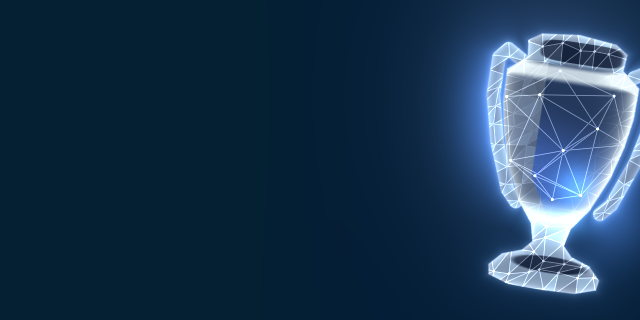
Give the GLSL for this background, as a Shadertoy shader.

```glsl
// A tilted, glowing wireframe cup on a navy field, lit from the right.
// A mirrored profile polygon and two handle strokes give the silhouette;
// a jittered triangle grid and linked nodes give facets and fine wires.

const vec3 NAVY = vec3(0.014, 0.125, 0.196);
const vec3 HAZE = vec3(0.115, 0.115, 0.145);
const vec3 HALO = vec3(0.13, 0.20, 0.35);
const vec3 GLOW = vec3(0.09, 0.14, 0.24);
const vec3 DARK = vec3(0.05, 0.10, 0.20);
const vec3 SLATE = vec3(0.14, 0.22, 0.36);
const vec3 BLUE = vec3(0.25, 0.39, 0.70);
const vec3 CYAN = vec3(0.30, 0.66, 0.92);
const vec3 STEEL = vec3(0.45, 0.52, 0.62);
const vec3 ICE = vec3(0.62, 0.75, 0.87);
const vec3 WHITE = vec3(0.93, 0.98, 1.0);
const vec2 FOOT = vec2(1.698, 0.141);   // base centre, in canvas heights
const vec2 AXIS = vec2(0.151, 0.9885);  // direction of the cup's stem
const float CUP_SCALE = 3.84;           // cup units per canvas height
const float MESH_CELL = 0.21;
const float HANDLE_RADIUS = 0.08;
const float LINK_REACH = 0.95;

const vec2 PROFILE[17] = vec2[17](
    vec2(0.0, -0.18), vec2(0.40, -0.17), vec2(0.65, -0.09), vec2(0.67, 0.03),
    vec2(0.53, 0.18), vec2(0.30, 0.26), vec2(0.19, 0.38), vec2(0.24, 0.59),
    vec2(0.43, 0.84), vec2(0.62, 1.26), vec2(0.73, 1.65), vec2(0.79, 2.0),
    vec2(0.80, 2.38), vec2(0.58, 2.56), vec2(0.60, 2.76), vec2(0.45, 2.86),
    vec2(0.0, 2.91));
const vec2 HANDLE[7] = vec2[7](
    vec2(0.62, 2.50), vec2(0.82, 2.62), vec2(0.92, 2.50), vec2(0.92, 2.05),
    vec2(0.79, 1.50), vec2(0.58, 0.95), vec2(0.46, 0.82));
const vec2 NODES[11] = vec2[11](
    vec2(-0.37, 2.13), vec2(0.515, 2.25), vec2(0.38, 1.83), vec2(0.01, 1.51),
    vec2(-0.28, 1.16), vec2(-0.03, 0.91), vec2(0.30, 1.01), vec2(-0.76, 2.05),
    vec2(-0.60, 1.30), vec2(-0.17, 2.45), vec2(0.74, 1.69));

float hash(vec2 p) { return fract(sin(dot(p, vec2(127.1, 311.7))) * 43758.5); }

float segment(vec2 p, vec2 a, vec2 b) {
    vec2 ap = p - a, ab = b - a;
    return length(ap - ab * clamp(dot(ap, ab) / dot(ab, ab), 0.0, 1.0));
}

float side(vec2 p, vec2 a, vec2 b) {
    return (b.x - a.x) * (p.y - a.y) - (b.y - a.y) * (p.x - a.x);
}

bool inTriangle(vec2 p, vec2 a, vec2 b, vec2 c) {
    return side(p, a, b) >= 0.0 && side(p, b, c) >= 0.0 && side(p, c, a) >= 0.0;
}

vec2 gridVertex(vec2 id) { return id + 0.55 * (vec2(hash(id), hash(id + 37.0)) - 0.5); }

float spot(vec2 p, vec2 centre, vec2 radius) {
    vec2 d = (p - centre) / radius;
    return exp(-dot(d, d));
}

// Signed distance to the mirrored profile
float cupBody(vec2 p) {
    p.x = abs(p.x);
    float d = 9.0, s = 1.0;
    for (int i = 0; i < 16; i++) {
        vec2 a = PROFILE[i], b = PROFILE[i + 1];
        d = min(d, segment(p, a, b));
        if ((a.y > p.y) != (b.y > p.y) &&
            p.x < a.x + (b.x - a.x) * (p.y - a.y) / (b.y - a.y)) s = -s;
    }
    return d * s;
}

float cupHandles(vec2 p) {
    p.x = abs(p.x) - 0.10 * step(0.0, p.x);
    float d = 9.0;
    for (int i = 0; i < 6; i++) d = min(d, segment(p, HANDLE[i], HANDLE[i + 1]));
    return d - HANDLE_RADIUS;
}

// Wire distance, vertex distance and facet shade of the triangle grid
vec3 mesh(vec2 p) {
    p /= MESH_CELL;
    vec3 m = vec3(9.0, 9.0, 0.5);
    for (int k = 0; k < 9; k++) {
        vec2 id = floor(p) + vec2(k % 3 - 1, k / 3 - 1);
        vec2 a = gridVertex(id), b = gridVertex(id + vec2(1, 0));
        vec2 c = gridVertex(id + vec2(0, 1)), d = gridVertex(id + 1.0);
        m.x = min(m.x, min(segment(p, a, d), min(segment(p, a, b), segment(p, a, c))));
        m.y = min(m.y, length(p - a));
        if (inTriangle(p, a, b, d)) m.z = hash(id + 5.3);
        if (inTriangle(p, a, d, c)) m.z = hash(id + 9.7);
    }
    return m * vec3(MESH_CELL, MESH_CELL, 1.0);
}

void mainImage(out vec4 fragColor, in vec2 fragCoord) {
    vec2 p = fragCoord / iResolution.y;
    p.x += 2.0 - iResolution.x / iResolution.y;
    float px = CUP_SCALE / iResolution.y;
    vec2 r = (p - FOOT) * CUP_SCALE;
    vec2 q = vec2(dot(r, vec2(AXIS.y, -AXIS.x)), dot(r, AXIS));
    float body = cupBody(q), handles = cupHandles(q), outer = max(min(body, handles), 0.0);

    // Navy field, wide haze, side glows and a halo hugging the cup
    float lit = (0.25 + 0.75 * smoothstep(0.0, 1.4, q.y)) * (1.0 - 0.6 * smoothstep(2.3, 2.9, q.y));
    vec3 col = NAVY + vec3(0.0, -0.012, 0.014) * smoothstep(0.7, 1.2, p.x);
    col += HAZE * spot(p, vec2(1.72, 0.70), vec2(0.40, 0.52)) + HALO * lit * exp(-5.0 * outer);
    col += GLOW * (spot(p, vec2(1.53, 0.64), vec2(0.12, 0.22)) + spot(p, vec2(1.92, 0.30), vec2(0.12, 0.13)));
    col += 0.22 * ICE * exp(-25.0 * outer);

    vec3 m = mesh(q);
    float wire = 1.0 - smoothstep(0.0, px, m.x);
    float dots = 1.0 - smoothstep(0.01, 0.01 + px, m.y);

    // Handles
    vec3 metal = mix(STEEL, ICE, m.z) + 0.28 * wire + 0.3 * exp(-30.0 * abs(handles));
    col = mix(col, metal, 0.85 * (1.0 - smoothstep(-px, px, handles)));

    // Bowl: slate to blue glass with a grey left facet and a cyan gleam
    vec3 glass = mix(BLUE, SLATE, smoothstep(1.1, 2.1, q.y + 0.2 * q.x));
    float grey = 1.0 - smoothstep(-px, px, q.x + 0.32 - 0.55 * max(1.16 - q.y, 0.0));
    glass = mix(glass, STEEL * (0.72 + 0.35 * m.z), 0.85 * grey);
    glass += 0.5 * CYAN * spot(q, vec2(0.25, 1.08), vec2(0.26));
    float links = 9.0, stars = 9.0;
    for (int i = 0; i < 11; i++) {
        stars = min(stars, length(q - NODES[i]));
        for (int j = i + 1; j < 11; j++)
            if (distance(NODES[i], NODES[j]) < LINK_REACH)
                links = min(links, segment(q, NODES[i], NODES[j]));
    }
    glass += 0.3 * (1.0 - smoothstep(0.0, px, links)) + 0.7 * (1.0 - smoothstep(0.012, 0.012 + px, stars));
    float depth = max(-body, 0.0), right = smoothstep(-0.2, 0.4, q.x);
    float edge = exp(-depth * mix(13.0, 9.0, right)) * mix(0.7, 1.25, right);
    float floorGlow = 1.0 - smoothstep(0.62, 0.95, q.y);
    float band = 1.0 - smoothstep(0.04, 0.13, abs(q.y - 2.42));
    glass = mix(glass, WHITE, clamp(edge + floorGlow + 0.8 * band, 0.0, 1.0));
    glass += 0.2 * wire * exp(-7.0 * depth);

    // Collar, stem and foot: pale facets around dark openings
    vec3 pale = mix(STEEL, ICE, m.z);
    vec2 mouth = (q - vec2(0.06, 2.69)) / vec2(0.50, 0.13);
    vec2 ring = (q - vec2(0.05, 0.13)) / vec2(0.46, 0.10);
    float opening = 1.0 - smoothstep(0.85, 1.1, min(length(mouth * mouth), length(ring)));
    pale = mix(pale, DARK + 0.12 * m.z, 0.92 * opening);
    pale += 0.28 * wire + 0.35 * dots + 0.3 * exp(-25.0 * depth);
    pale += 0.3 * ICE * exp(-30.0 * pow(abs(q.y - 0.52), 2.0));
    float bowl = smoothstep(0.52, 0.68, q.y) * (1.0 - smoothstep(2.50, 2.56, q.y));
    col = mix(col, mix(pale, glass, bowl), 1.0 - smoothstep(-px, px, body));

    // Bright bloom spilling from the lower bowl
    col += 0.35 * CYAN * spot(q, vec2(0.05, 0.68), vec2(0.36, 0.16));
    fragColor = vec4(clamp(col, 0.0, 1.0), 1.0);
}
```
